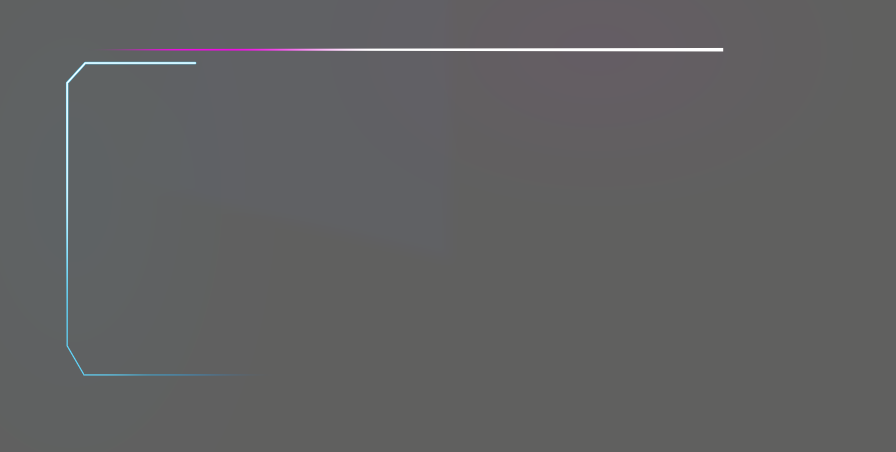
Reproduce this background procedurally as a WebGL 1 fragment shader.

```glsl
precision highp float;
// A flat grey panel with faint cool and magenta haze, framed by a chamfered
// neon bracket on the left and a tapering magenta-to-white bar along the top.
// Strokes are segment distances with box-filtered coverage; haze is gaussian.
uniform vec2 u_resolution;

// Lengths are in canvas heights, origin at the lower left.
const vec3 BASE = vec3(0.376, 0.376, 0.373);
const vec3 COOL_HAZE = vec3(-0.006, 0.010, 0.020);
const vec3 SLATE_HAZE = vec3(0.0, 0.003, 0.018);
const vec3 PINK_HAZE = vec3(0.018, -0.010, 0.018);
const vec3 MAGENTA = vec3(0.93, 0.05, 0.88);
const vec3 CYAN = vec3(0.38, 0.85, 1.0);
const vec3 TEAL = vec3(0.30, 0.66, 0.76);
const vec3 BLUE = vec3(0.22, 0.48, 0.72);
const vec3 WHITE = vec3(1.0);

const float BAR_Y = 0.890;
const float BAR_LEFT = 0.19;
const float BAR_RIGHT = 1.60;
const float BRACKET_TOP = 0.8605;
const float BRACKET_BOTTOM = 0.1705;
const float BRACKET_LEFT = 0.1486;
const float TOP_END = 0.4315;
const float BOTTOM_END = 0.61;
const vec2 TOP_CORNER = vec2(0.1886, 0.8165);
const vec2 BOTTOM_CORNER = vec2(0.186, 0.235);

float segmentDistance(vec2 p, vec2 a, vec2 b) {
  vec2 ab = b - a;
  return length(p - a - ab * clamp(dot(p - a, ab) / dot(ab, ab), 0.0, 1.0));
}

// Share of a pixel covered by a stroke, also right for hairlines.
float coverage(float d, float halfWidth, float px) {
  float hi = min(d + 0.5 * px, halfWidth);
  float lo = max(d - 0.5 * px, -halfWidth);
  return clamp((hi - lo) / px, 0.0, 1.0);
}

float haze(vec2 p, vec2 center, vec2 radius) {
  vec2 q = (p - center) / radius;
  return exp(-dot(q, q));
}

float bracketDistance(vec2 p) {
  vec2 topInner = vec2(TOP_CORNER.x, BRACKET_TOP);
  vec2 sideTop = vec2(BRACKET_LEFT, TOP_CORNER.y);
  vec2 sideBottom = vec2(BRACKET_LEFT, BOTTOM_CORNER.y);
  vec2 bottomInner = vec2(BOTTOM_CORNER.x, BRACKET_BOTTOM);
  float d = segmentDistance(p, vec2(TOP_END, BRACKET_TOP), topInner);
  d = min(d, segmentDistance(p, topInner, sideTop));
  d = min(d, segmentDistance(p, sideTop, sideBottom));
  d = min(d, segmentDistance(p, sideBottom, bottomInner));
  return min(d, segmentDistance(p, bottomInner, vec2(BOTTOM_END, BRACKET_BOTTOM)));
}

vec3 background(vec2 p) {
  vec3 color = BASE;
  color += COOL_HAZE * haze(p, vec2(0.16, 0.58), vec2(0.28, 0.50));
  // Slate wedge, bounded below by a shallow slope and on the right by x = 1.
  float wedge = smoothstep(-0.02, 0.03, p.y - 0.66 + 0.24 * p.x)
              * smoothstep(0.25, 0.50, p.x) * (1.0 - smoothstep(0.97, 1.02, p.x));
  color += SLATE_HAZE * wedge;
  color += PINK_HAZE * haze(p, vec2(1.32, 0.89), vec2(0.36, 0.22));
  return color;
}

void main() {
  vec2 p = gl_FragCoord.xy / u_resolution.y;
  float px = 1.0 / u_resolution.y;
  vec3 color = background(p);

  // Bracket: bright and thick above, thin and blue below.
  float d = bracketDistance(p);
  float rise = smoothstep(BRACKET_BOTTOM, BRACKET_TOP, p.y);
  float halfWidth = mix(0.0013, 0.0027, rise);
  float run = smoothstep(BOTTOM_CORNER.x, BOTTOM_END, p.x);
  vec3 lower = mix(mix(CYAN, TEAL, smoothstep(0.0, 0.3, run)), BLUE, run);
  vec3 edge = mix(lower, CYAN, smoothstep(0.2, 0.45, p.y));
  float core = coverage(d, 0.55 * halfWidth, px) * smoothstep(0.3, 0.6, p.y);
  float fade = 1.0 - (1.0 - step(0.5, p.y)) * smoothstep(0.36, BOTTOM_END, p.x);
  color = mix(color, edge, coverage(d, halfWidth, px) * fade);
  color = mix(color, WHITE, core);

  // Top bar: fades in as magenta, turns white and thickens to the right.
  float along = clamp((p.x - BAR_LEFT) / (BAR_RIGHT - BAR_LEFT), 0.0, 1.0);
  float barHalf = mix(0.0013, 0.0039, along);
  float barEnds = coverage(abs(p.x - 0.5 * (BAR_LEFT + BAR_RIGHT)),
                           0.5 * (BAR_RIGHT - BAR_LEFT), px);
  vec3 barColor = mix(MAGENTA, WHITE, smoothstep(0.22, 0.46, along));
  float barAlpha = coverage(abs(p.y - BAR_Y), barHalf, px) * barEnds;
  color = mix(color, barColor, barAlpha * smoothstep(0.0, 0.16, along));

  gl_FragColor = vec4(color, 1.0);
}
```
